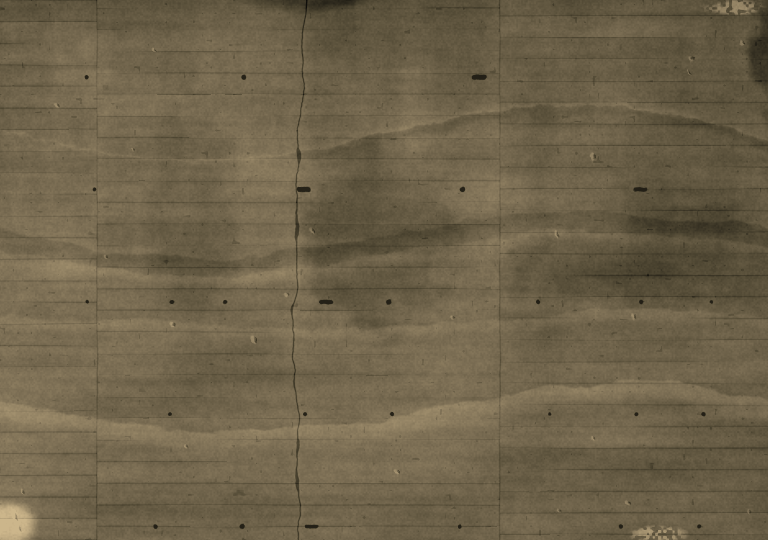
Reproduce this texture procedurally as a Shadertoy shader.

```glsl
float hash(vec2 p) {
    vec3 q = fract(vec3(p.xyx) * 0.1031);
    q += dot(q, q.yzx + 33.33);
    return fract((q.x + q.y) * q.z);
}

float noise(vec2 p) {
    vec2 cell = floor(p), f = fract(p);
    f = f * f * (3.0 - 2.0 * f);
    float low = mix(hash(cell), hash(cell + vec2(1, 0)), f.x);
    float high = mix(hash(cell + vec2(0, 1)), hash(cell + vec2(1, 1)), f.x);
    return mix(low, high, f.y);
}

// Centred fractal noise, roughly -0.5 to 0.5
float fbm(vec2 p) {
    float sum = 0.0, amp = 0.5;
    for (int i = 0; i < 5; i++) {
        sum += amp * (noise(p) - 0.5);
        p = mat2(1.6, 0.2, -0.2, 1.6) * p * 1.25 + 17.3;
        amp *= 0.5;
    }
    return sum;
}

// Soft elliptical patch with a ragged rim
float patchMask(vec2 p, vec2 center, vec2 size, float ragged) {
    float d = length((p - center) / size) + ragged * fbm(p * 22.0);
    return 1.0 - smoothstep(0.55, 1.15, d);
}

float stroke(float d, float halfWidth, float px) {
    return 1.0 - smoothstep(halfWidth - 0.5 * px, halfWidth + px, abs(d));
}

// Signed height above a wavy water mark
float tideHeight(vec2 p, float base, float swing, float dip) {
    float ragged = 0.05 * fbm(p * vec2(6.0, 9.0) + base * 40.0) + 0.01 * fbm(p * 45.0);
    return p.y - base + swing * cos((p.x - dip) * 4.5) + ragged;
}

// Band that starts sharply at the mark and fades downwards
float tideBand(float h, float depth) {
    return smoothstep(-depth, -0.2 * depth, h) * (1.0 - smoothstep(-0.003, 0.003, h));
}

// Plank tint, grain and seams left by the formwork
float boards(vec2 p, float panel, float px) {
    float row = p.y * 25.0 + 0.37 * panel + 0.06 * fbm(vec2(p.x * 4.0, p.y * 25.0));
    float id = floor(row);
    float toSeam = (abs(fract(row) - 0.5) - 0.5) / 25.0;
    float strength = smoothstep(0.25, 0.75, noise(vec2(p.x * 5.0 + id * 7.1, id)));
    float tint = 0.035 * (hash(vec2(id, panel + 3.0)) - 0.5);
    float grain = 0.085 * fbm(p * vec2(4.0, 65.0));
    float shade = 0.025 * exp(-abs(toSeam) * 240.0) * strength;
    return tint + grain - shade - 0.065 * strength * stroke(toSeam, 0.0008, px);
}

// Tie holes in rows, some of them torn into short slots
float tieHoles(vec2 p, float px) {
    float mask = 0.0;
    for (int i = 0; i < 45; i++) {
        vec2 cell = vec2(i % 9, i / 9);
        float pick = hash(cell + 4.7);
        vec2 center = vec2(0.15 + 0.145 * cell.x, 0.025 + 0.208 * cell.y);
        center.x += 0.05 * (hash(cell + 9.1) - 0.5);
        vec2 d = p - center + 0.003 * fbm(p * 120.0);
        float slot = step(0.87, pick);
        d.x -= clamp(d.x, -0.009 * slot, 0.009 * slot);
        float radius = 0.0025 + 0.002 * hash(cell + 2.3);
        mask = max(mask, step(0.52, pick) * stroke(length(d), radius, px));
    }
    return mask;
}

// Small spalls: pale on one side, shadowed on the other
float chips(vec2 p, float px) {
    float sum = 0.0;
    for (int i = 0; i < 24; i++) {
        float id = float(i);
        vec2 center = vec2(1.42 * hash(vec2(id, 51.0)), hash(vec2(id, 83.0)));
        vec2 d = p - center + 0.008 * fbm(p * 90.0);
        d.x += 0.3 * d.y;
        d.y *= 0.35 + 0.5 * hash(vec2(id, 12.0));
        float size = 0.0018 + 0.0025 * hash(vec2(id, 29.0));
        sum += 0.13 * stroke(length(d), size, px);
        sum -= 0.22 * stroke(length(d - vec2(size, 0.0)), size * 0.55, px);
    }
    return sum;
}

void mainImage(out vec4 fragColor, in vec2 fragCoord) {
    float px = 1.0 / iResolution.y;
    vec2 p = fragCoord * px;
    float panel = step(0.18, p.x) + step(0.926, p.x);

    // Weathering: broad clouds, vertical runs, shaded right side and top
    float tone = 0.468 + 0.17 * fbm(p * vec2(2.6, 3.2) + 5.0);
    tone += 0.13 * fbm(p * vec2(13.0, 1.6) + 31.0) * smoothstep(0.1, 0.8, p.y);
    tone += 0.10 * fbm(p * vec2(6.0, 16.0)) + boards(p, panel, px);
    tone -= 0.085 * smoothstep(0.75, 1.35, p.x) + 0.07 * smoothstep(0.82, 1.02, p.y);
    tone -= 0.03 * smoothstep(0.25, 0.0, p.y);
    tone -= 0.10 * patchMask(p, vec2(0.70, 0.56), vec2(0.16, 0.19), 0.7);
    tone -= 0.06 * patchMask(p, vec2(0.36, 0.61), vec2(0.09, 0.22), 0.7);
    tone -= 0.07 * patchMask(p, vec2(1.25, 0.52), vec2(0.30, 0.10), 0.9);

    // Water marks
    float upper = tideHeight(p, 0.755, 0.045, 0.33);
    float middle = tideHeight(p, 0.565, 0.045, 0.40);
    float lower = tideHeight(p, 0.245, 0.040, 0.45);
    tone -= 0.075 * tideBand(upper, 0.028) * smoothstep(0.35, 0.85, p.x);
    tone += 0.065 * exp(-abs(upper) * 260.0);
    tone -= 0.06 * tideBand(middle, 0.045) - 0.045 * tideBand(middle + 0.035, 0.03);
    tone += 0.085 * tideBand(lower, 0.055);
    tone += 0.05 * tideBand(tideHeight(p, 0.405, 0.010, 0.5), 0.03);

    // Edge stains and mineral bloom
    tone -= 0.17 * patchMask(p, vec2(0.58, 1.01), vec2(0.13, 0.035), 0.4);
    tone -= 0.16 * patchMask(p, vec2(1.43, 0.92), vec2(0.045, 0.13), 1.2);
    tone += 0.30 * patchMask(p, vec2(0.0, 0.02), vec2(0.075, 0.06), 0.5);
    float bloom = patchMask(p, vec2(1.22, 0.012), vec2(0.05, 0.016), 0.8);
    bloom += patchMask(p, vec2(1.36, 0.985), vec2(0.07, 0.015), 0.8);
    tone += 0.24 * bloom * smoothstep(0.35, 0.65, noise(p * 190.0));

    // Panel joints and the long crack
    float wobble = 0.004 * fbm(vec2(p.y * 20.0, 2.0));
    float joints = max(stroke(p.x - 0.18 + wobble, 0.0007, px), stroke(p.x - 0.926 + wobble, 0.0008, px));
    tone -= 0.075 * joints * (0.5 + noise(vec2(p.y * 30.0, 6.0)));
    float bend = p.y - 0.38;
    float crackX = 0.546 + 0.06 * bend * bend + 0.022 * fbm(vec2(p.y * 17.0, 8.0));
    float gap = 0.0006 + 0.0028 * smoothstep(0.68, 0.95, noise(vec2(p.y * 28.0, 4.0)));
    tone -= 0.22 * stroke(p.x - crackX, gap, px);
    tone += 0.025 * exp(-abs(p.x - crackX - 0.004) * 300.0);

    // Fine grain, pits and damage
    tone += 0.05 * (noise(p * 330.0) - 0.5) + 0.06 * fbm(p * 75.0);
    tone -= 0.08 * smoothstep(0.90, 0.98, noise(p * 120.0 + 9.0));
    tone += chips(p, px);
    tone = mix(tone, 0.11, 0.9 * tieHoles(p, px));

    vec3 warmth = mix(vec3(1.0, 0.90, 0.64), vec3(1.0, 0.89, 0.68), smoothstep(0.25, 0.5, tone));
    fragColor = vec4(clamp(tone, 0.06, 0.8) * warmth, 1.0);
}
```
